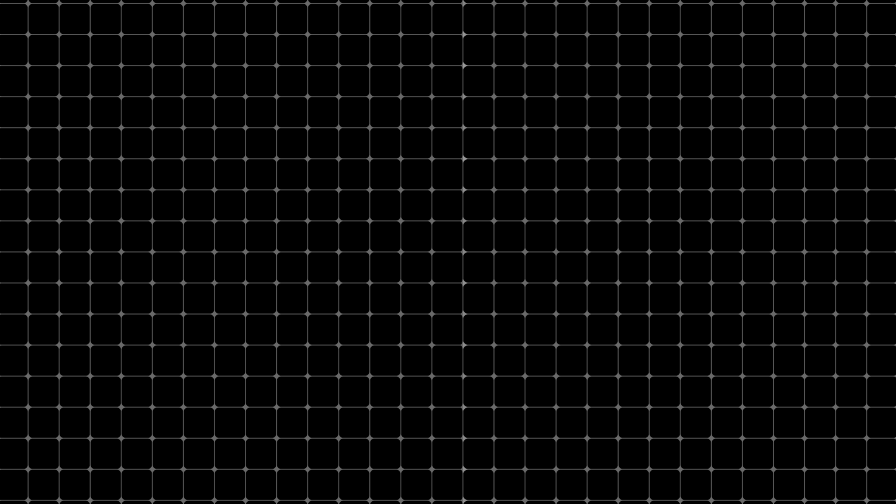
Reproduce this pattern procedurally as a WebGL 1 fragment shader.

```glsl
precision highp float;

// Thin grey square grid on black, 28 lines across and 17 down, with a small
// four-pointed star at each crossing. Lines use exact box coverage, stars are
// supersampled; one seam column has brighter stars that lean to the right.

uniform vec2 u_resolution;

// Lengths are fractions of the canvas height.
const float PITCH = 0.06162;
const vec2 ORIGIN = vec2(0.0558, 0.0072);
const float LINE_WIDTH = 0.0019;
const float STAR_RADIUS = 0.0085;
const float SEAM_COLUMN = 14.0;

const vec3 BACKGROUND = vec3(0.0);
const vec3 LINE_COLOUR = vec3(0.34);
const vec3 STAR_COLOUR = vec3(0.41);
const vec3 SEAM_COLOUR = vec3(0.60);

float hash(vec2 p) {
  return fract(sin(dot(p, vec2(41.3, 289.1))) * 4375.85);
}

// Share of a pixel covered by a line at signed distance d.
float lineCoverage(float d, float width, float pixel) {
  float high = min(d + 0.5 * pixel, 0.5 * width);
  float low = max(d - 0.5 * pixel, -0.5 * width);
  return max(high - low, 0.0) / pixel;
}

// 1 inside a star with concave sides, 0 outside.
float insideStar(vec2 p, float radius) {
  vec2 q = pow(abs(p) / radius + 1e-5, vec2(0.7));
  return step(q.x + q.y, 1.0);
}

// Share of a pixel covered by the star; lean shrinks its left half
// and stretches its right half.
float starCoverage(vec2 p, float radius, float lean, float pixel) {
  float sum = 0.0;
  for (int j = 0; j < 4; j++) {
    for (int i = 0; i < 4; i++) {
      vec2 offset = (vec2(float(i), float(j)) - 1.5) * 0.25;
      vec2 s = p + offset * pixel;
      s.x *= s.x < 0.0 ? 1.0 + lean : 1.0 - 0.2 * lean;
      sum += insideStar(s, radius);
    }
  }
  return sum / 16.0;
}

void main() {
  float pixel = 1.0 / u_resolution.y;
  vec2 p = gl_FragCoord.xy * pixel;

  // Nearest crossing and the offset from it
  vec2 grid = (p - ORIGIN) / PITCH;
  vec2 cell = floor(grid + 0.5);
  vec2 local = (grid - cell) * PITCH;

  // Lines, with slight tone differences between columns and rows
  float columnTone = mix(0.90, 1.10, hash(vec2(cell.x, 3.0)));
  float rowTone = mix(0.95, 1.05, hash(vec2(7.0, cell.y)));
  float vertical = lineCoverage(local.x, LINE_WIDTH, pixel) * columnTone;
  float horizontal = lineCoverage(local.y, LINE_WIDTH, pixel) * rowTone;
  vec3 colour = mix(BACKGROUND, LINE_COLOUR, max(vertical, horizontal));

  // Stars, with the seam varying from row to row
  float seam = 1.0 - step(0.5, abs(cell.x - SEAM_COLUMN));
  float lean = seam * mix(0.5, 1.0, hash(cell));
  float star = starCoverage(local, STAR_RADIUS, lean, pixel);
  vec3 starColour = mix(STAR_COLOUR, SEAM_COLOUR, lean * step(0.0, local.x));
  colour = max(colour, mix(colour, starColour, star));

  gl_FragColor = vec4(colour, 1.0);
}
```
